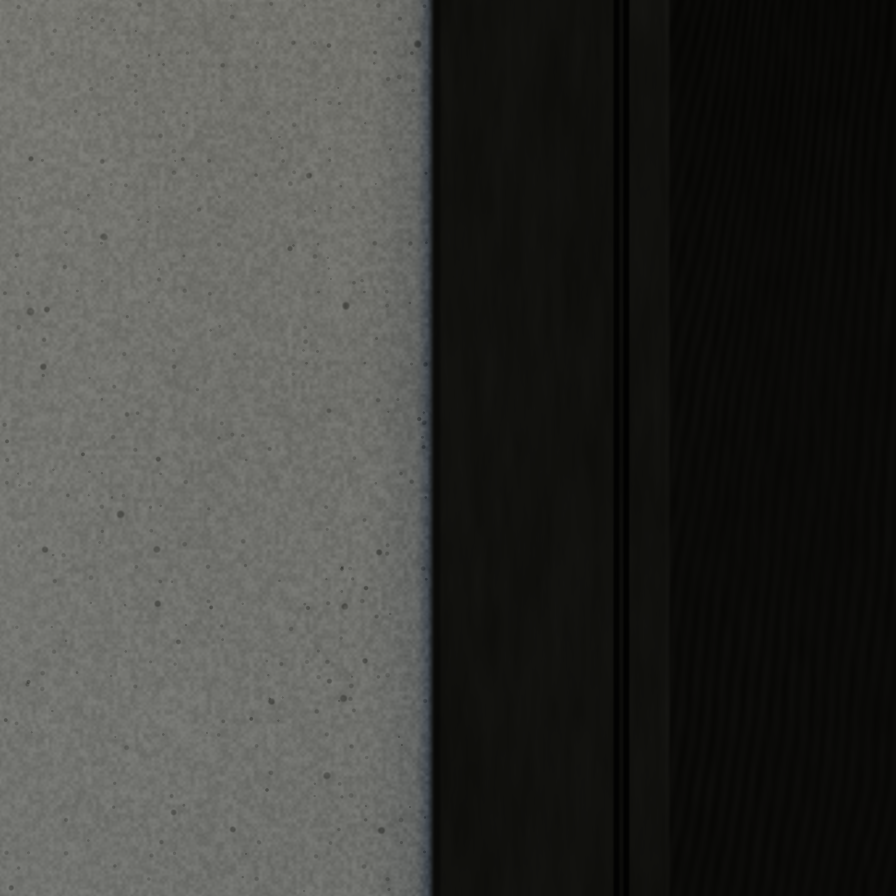
Reproduce this texture procedurally as a WebGL 1 fragment shader.

```glsl
precision highp float;
// Pale speckled wall beside a dark, grooved wooden door panel.
uniform vec2 u_resolution;

float hash(vec2 p) {
  p = fract(p * vec2(0.1031, 0.1137));
  p += dot(p, p.yx + 33.33);
  return fract((p.x + p.y) * p.x * 17.3);
}

float noise(vec2 p) {
  vec2 i = floor(p), f = fract(p);
  f = f * f * (3.0 - 2.0 * f);
  return mix(mix(hash(i), hash(i + vec2(1.0, 0.0)), f.x),
             mix(hash(i + vec2(0.0, 1.0)), hash(i + 1.0), f.x), f.y);
}

float fbm(vec2 p) {
  float sum = 0.0, gain = 0.5;
  for (int i = 0; i < 4; i++) {
    sum += gain * noise(p);
    p = p * 2.03 + 17.1;
    gain *= 0.5;
  }
  return sum;
}

// Sparse soft pits, at most one in each cell.
float specks(vec2 p, float density) {
  vec2 cell = floor(p);
  vec2 center = 0.3 + 0.4 * vec2(hash(cell + 7.3), hash(cell + 19.7));
  float radius = mix(0.12, 0.28, hash(cell + 41.0));
  float spot = 1.0 - smoothstep(radius * 0.4, radius, length(fract(p) - center));
  return spot * step(1.0 - density, hash(cell + 3.0));
}

float line(float x, float center, float width) {
  return 1.0 - smoothstep(width * 0.3, width, abs(x - center));
}

vec3 wall(vec2 p) {
  vec3 color = mix(vec3(0.435, 0.44, 0.425), vec3(0.442, 0.442, 0.42), p.y);
  color += 0.022 * (1.0 - smoothstep(0.0, 0.42, p.x)) - 0.008;
  color += 0.03 * (fbm(p * 5.0) - 0.47);
  // Fine plaster grain and darker pits.
  color += 0.06 * (noise(p * vec2(210.0, 190.0)) - 0.5);
  color += 0.035 * (noise(p * 340.0 + 50.0) - 0.5);
  color -= 0.08 * specks(p * 75.0, 0.13);
  color -= 0.13 * specks(p * 48.0 + 9.0, 0.035);
  // Cool shade falling toward the door.
  color -= vec3(0.05, 0.045, 0.035) * smoothstep(0.40, 0.475, p.x);
  color -= vec3(0.13, 0.11, 0.07) * smoothstep(0.462, 0.481, p.x);
  return color;
}

vec3 stile(vec2 p) {
  float fiber = fbm(p * vec2(90.0, 14.0)) - 0.47;
  float mottling = fbm(p * vec2(24.0, 10.0) + 30.0) - 0.47;
  return vec3(0.063, 0.063, 0.052) + 0.025 * fiber + 0.018 * mottling;
}

vec3 panel(vec2 p) {
  // Growth rings lean right as they rise and fan out near the bottom.
  vec2 q = p - vec2(0.75, 0.0);
  float bend = 0.07 * q.y + 0.11 * q.y * q.y * (1.0 - smoothstep(0.0, 0.25, q.x));
  float fan = 0.10 * (1.0 - smoothstep(0.0, 0.2, q.y)) * (0.2 - q.y);
  float rings = q.x - bend + fan + 0.022 * fbm(p * vec2(7.0, 4.0));
  float grain = 0.5 + 0.5 * sin(rings * 400.0 + 2.0 * noise(p * vec2(20.0, 6.0)));
  float strength = 0.35 + 0.65 * noise(p * vec2(14.0, 5.0) + 8.0);
  vec3 color = vec3(0.037, 0.036, 0.029) + 0.017 * strength * (grain - 0.4);
  color += 0.016 * (fbm(p * vec2(130.0, 25.0)) - 0.47);
  return color - 0.007 * smoothstep(0.55, 1.0, p.y);
}

void main() {
  vec2 p = gl_FragCoord.xy / u_resolution;
  vec3 door = mix(stile(p), panel(p), smoothstep(0.744, 0.750, p.x));

  // Dark arris beside the wall and the double groove.
  door *= 1.0 - 0.4 * line(p.x, 0.487, 0.007);
  door *= 1.0 - 0.85 * line(p.x, 0.688, 0.005);
  door *= 1.0 - 0.25 * line(p.x, 0.694, 0.006);
  door *= 1.0 - 0.9 * line(p.x, 0.699, 0.005);
  door += 0.008 * line(p.x, 0.745, 0.004);

  vec3 color = mix(wall(p), door, smoothstep(0.476, 0.486, p.x));
  gl_FragColor = vec4(clamp(color, 0.0, 1.0), 1.0);
}
```
